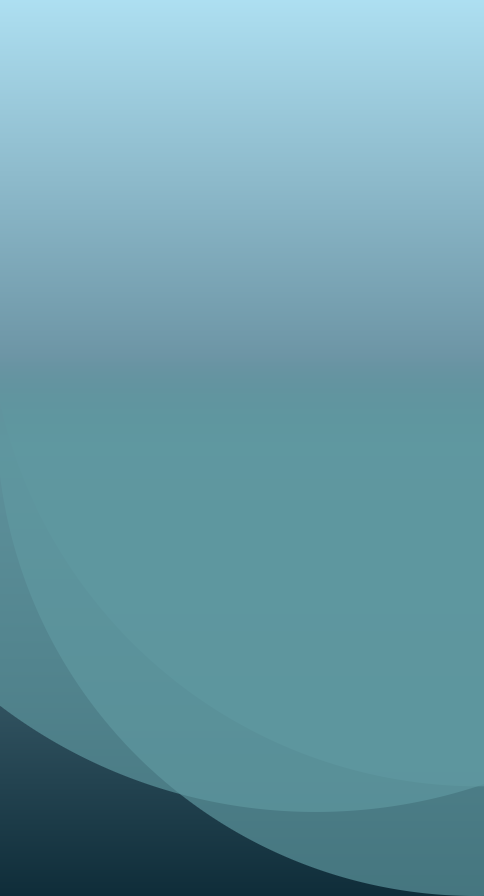
Reproduce this background procedurally as a WebGL 2 fragment shader.

```glsl
#version 300 es
precision highp float;
// Pale sky fading into deep water, with three large translucent teal discs.

#define SKY_TOP vec3(0.680, 0.875, 0.945)
#define HORIZON vec3(0.423, 0.580, 0.643)
#define DEEP vec3(0.059, 0.176, 0.224)
#define TEAL vec3(0.372, 0.597, 0.628)
#define HORIZON_Y 0.596
#define FADE_START 0.603
#define FADE_END 0.505
#define DISC_ALPHA 0.68

uniform vec2 u_resolution;
out vec4 fragColor;

// Two linear ramps that meet at the horizon.
vec3 backdrop(float y) {
    vec3 water = mix(DEEP, HORIZON, clamp(y / HORIZON_Y, 0.0, 1.0));
    return mix(water, SKY_TOP, clamp((y - HORIZON_Y) / (1.0 - HORIZON_Y), 0.0, 1.0));
}

// Antialiased coverage of a disc given as (center.xy, radius).
float discCoverage(vec2 p, vec3 disc) {
    float d = length(p - disc.xy) - disc.z;
    return clamp(0.5 - d * u_resolution.y, 0.0, 1.0);
}

void main() {
    // Height runs from 0 to 1; x uses the same unit, scaled to a 0.539 aspect.
    vec2 p = gl_FragCoord.xy / u_resolution.y;
    p.x *= 0.5391 * u_resolution.y / u_resolution.x;

    vec3 color = backdrop(p.y);

    // Discs are clear above the horizon and fill in just below it.
    float fill = clamp((FADE_START - p.y) / (FADE_START - FADE_END), 0.0, 1.0);
    vec3 discs[3] = vec3[3](
        vec3(0.3516, 0.6745, 0.5807),
        vec3(0.5300, 0.5339, 0.5339),
        vec3(0.5339, 0.6693, 0.5469)
    );
    for (int i = 0; i < 3; i++) {
        color = mix(color, TEAL, DISC_ALPHA * fill * discCoverage(p, discs[i]));
    }

    fragColor = vec4(color, 1.0);
}
```
